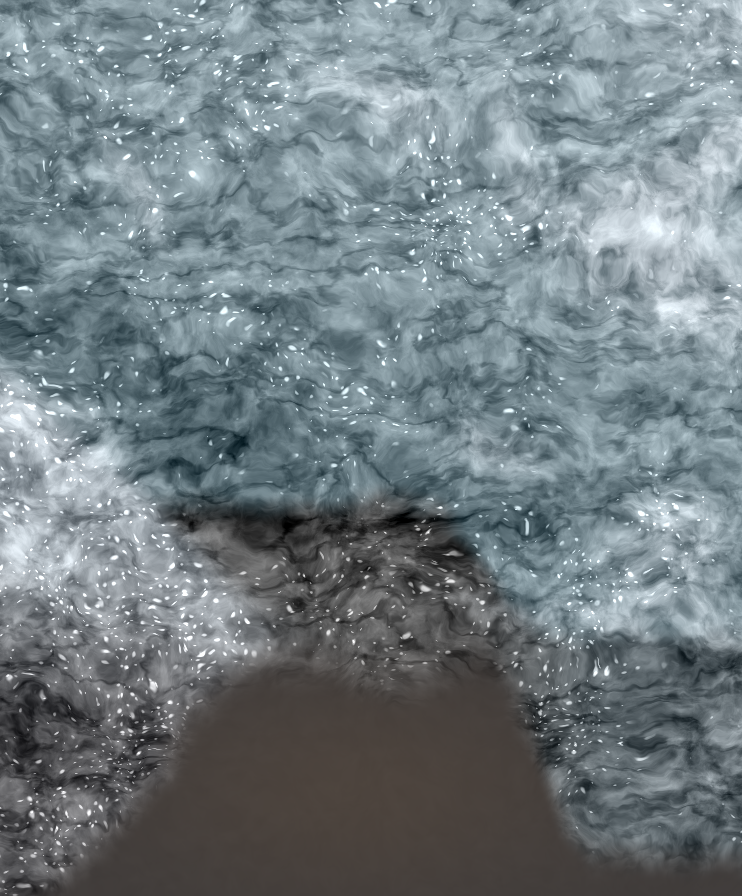
This texture is drawn by a Shadertoy shader. Its source:

```glsl
// Churning shallow water: teal ripples and drifting foam break over smooth brown sand.
// Soft elliptical masks place the zones, warped value noise gives ripples and bubbles,
// and jittered grid cells scatter the sun glints.

float hash(vec2 p) {
    return fract(sin(dot(p, vec2(127.1, 311.7))) * 43758.5);
}

float noise(vec2 p) {
    vec2 i = floor(p), f = fract(p);
    f = f * f * (3.0 - 2.0 * f);
    return mix(mix(hash(i), hash(i + vec2(1, 0)), f.x),
               mix(hash(i + vec2(0, 1)), hash(i + vec2(1, 1)), f.x), f.y);
}

float fbm(vec2 p) {
    float sum = 0.0, amp = 0.5;
    for (int i = 0; i < 5; i++) {
        sum += amp * noise(p);
        p = mat2(1.6, 1.2, -1.2, 1.6) * p + 7.3;
        amp *= 0.55;
    }
    return sum / 1.06;
}

// Soft ellipse with radii r, turned by angle a
float blob(vec2 p, vec2 c, vec2 r, float a) {
    p -= c;
    vec2 q = vec2(cos(a) * p.x + sin(a) * p.y, cos(a) * p.y - sin(a) * p.x) / r;
    return exp(-dot(q, q));
}

// One jittered glint per cell, kept where its random value falls below the density
float glints(vec2 p, float scale, float density) {
    vec2 g = p * scale, id = floor(g);
    vec2 c = 0.3 + 0.4 * vec2(hash(id + 3.1), hash(id + 8.7));
    vec2 d = fract(g) - c;
    d.y += (hash(id + 5.5) - 0.5) * d.x;
    float radius = mix(0.12, 0.3, hash(id + 1.9));
    float lit = smoothstep(0.0, 0.12, density - hash(id));
    return lit * (1.0 - smoothstep(radius * 0.3, radius, length(d * vec2(0.85, 1.1))));
}

void mainImage(out vec4 fragColor, in vec2 fragCoord) {
    vec2 p = fragCoord / iResolution.y;
    p.x += 0.414 - 0.5 * iResolution.x / iResolution.y;
    vec2 warp = vec2(fbm(p * 9.0), fbm(p * 9.0 + 31.0)) - 0.5;
    vec2 w = p + 0.07 * warp;
    float bubbles = fbm(p * 75.0 + warp * 6.0) - 0.5;
    float ripple = fbm(w * vec2(24.0, 42.0)) - 0.5;
    float crease = 1.0 - abs(2.0 * fbm(w * vec2(15.0, 34.0) + 12.0) - 1.0);

    // Open water, paler toward the upper right
    float light = 0.65 * smoothstep(0.4, 1.0, p.y) + 0.4 * p.x;
    vec3 col = mix(vec3(0.42, 0.50, 0.53), vec3(0.60, 0.67, 0.70), light);
    col -= 0.13 * blob(w, vec2(0.21, 0.52), vec2(0.13, 0.07), -0.4);
    col -= 0.11 * blob(w, vec2(0.0, 0.66), vec2(0.09, 0.08), 0.0);

    // Murky shallows under the wave front
    float front = mix(0.43, 0.295, smoothstep(0.48, 0.61, p.x)) + 0.06 * warp.y;
    float shallow = 1.0 - smoothstep(front - 0.025, front + 0.02, p.y);
    vec3 murk = mix(vec3(0.37, 0.37, 0.37), vec3(0.36, 0.40, 0.42), smoothstep(0.5, 0.7, p.x));
    col = mix(col, murk, shallow);
    col -= 0.17 * blob(w, vec2(0.39, 0.425), vec2(0.22, 0.018), -0.06);

    // Broken foam at the left shore
    float shore = mix(0.58, 0.30, smoothstep(-0.04, 0.38, p.x)) + 0.05 * warp.x;
    float left = (1.0 - smoothstep(shore - 0.04, shore + 0.015, p.y))
               * (1.0 - smoothstep(0.22, 0.36, w.x));
    vec3 wash = mix(vec3(0.40, 0.40, 0.41), vec3(0.62, 0.66, 0.69), smoothstep(0.16, 0.5, p.y));
    col = mix(col, wash, left);
    col -= 0.13 * blob(w, vec2(0.03, 0.20), vec2(0.08, 0.05), -0.4);

    // Foam patches
    float foam = 0.75 * blob(w, vec2(0.70, 0.74), vec2(0.10, 0.045), -0.3)
               + 0.85 * blob(w, vec2(0.80, 0.81), vec2(0.11, 0.035), 0.6)
               + 0.75 * blob(w, vec2(0.79, 0.68), vec2(0.10, 0.07), -0.5)
               + 0.65 * blob(w, vec2(0.83, 0.97), vec2(0.13, 0.08), 0.0)
               + 0.55 * blob(w, vec2(0.43, 0.88), vec2(0.08, 0.03), -0.4)
               + 0.45 * blob(w, vec2(0.58, 0.82), vec2(0.025, 0.07), 0.2)
               + 0.55 * blob(w, vec2(0.15, 0.79), vec2(0.02, 0.06), 0.5)
               + 0.60 * blob(w, vec2(0.55, 0.50), vec2(0.05, 0.025), -0.5)
               + 0.80 * blob(w, vec2(0.75, 0.37), vec2(0.07, 0.08), 0.5)
               + 0.60 * blob(w, vec2(0.66, 0.315), vec2(0.14, 0.018), -0.08)
               + 0.90 * blob(w, vec2(0.05, 0.52), vec2(0.14, 0.035), -0.6)
               + 0.85 * blob(w, vec2(0.04, 0.39), vec2(0.09, 0.045), -0.5)
               + 0.55 * blob(w, vec2(0.25, 0.31), vec2(0.08, 0.035), -0.4)
               + 0.45 * blob(w, vec2(0.81, 0.15), vec2(0.07, 0.05), 0.5);
    foam = clamp(foam * (1.0 + 1.2 * bubbles + 0.9 * ripple), 0.0, 1.0);
    col = mix(col, vec3(0.80, 0.84, 0.87), foam * mix(0.55, 0.85, smoothstep(0.28, 0.42, p.y)));

    // Ripple relief, dark creases and fine bubbles
    col += 0.40 * ripple + 0.38 * bubbles;
    col -= 0.14 * smoothstep(0.82, 1.0, crease) * (1.0 - 0.7 * foam);

    // Sun glints, denser in clusters
    float cluster = 0.08 + 0.45 * smoothstep(0.48, 0.75, fbm(p * 12.0 + 4.0))
                  + 0.40 * blob(p, vec2(0.28, 0.90), vec2(0.03, 0.06), 0.0)
                  + 0.40 * blob(p, vec2(0.48, 0.73), vec2(0.08, 0.04), 0.0)
                  + 0.35 * blob(p, vec2(0.40, 0.32), vec2(0.13, 0.07), 0.2)
                  + 0.55 * blob(p, vec2(0.64, 0.19), vec2(0.05, 0.08), 0.3)
                  + 0.40 * blob(p, vec2(0.06, 0.07), vec2(0.05, 0.03), -0.4)
                  + 0.25 * left;
    float sun = glints(w, 62.0, cluster * 0.7) + 0.8 * glints(w + 0.37, 105.0, cluster);

    // Smooth sand rising through the lower middle
    float bank = 0.27 * smoothstep(0.0, 0.33, p.x);
    bank = mix(bank, 0.06, smoothstep(0.53, 0.67, p.x)) + 0.07 * warp.y;
    float sand = 1.0 - smoothstep(bank - 0.05, bank + 0.03, p.y);
    col += sun * 0.5 * (1.0 - smoothstep(0.2, 0.8, sand));
    vec3 brown = mix(vec3(0.25, 0.235, 0.23), vec3(0.30, 0.265, 0.24), blob(p, vec2(0.40, 0.12), vec2(0.25, 0.13), 0.0));
    col = mix(col, brown + 0.02 * bubbles, sand);

    fragColor = vec4(clamp(col, 0.0, 1.0), 1.0);
}
```
